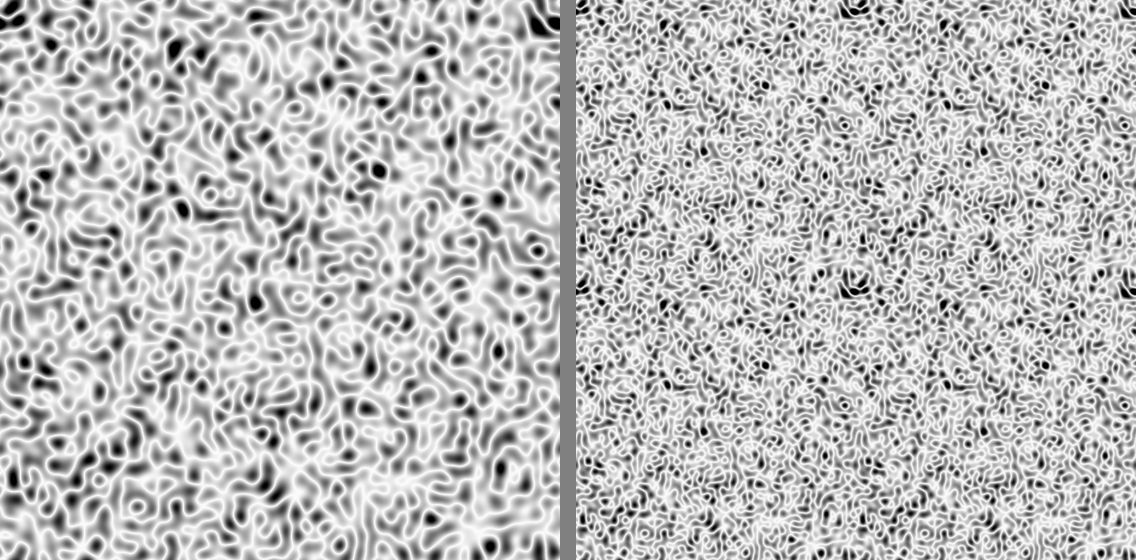
Left: one tile. Right: repeated 2 by 2.
This texture is drawn by a WebGL 1 fragment shader. Its source:

```glsl
precision highp float;
// Seamless ridged noise: soft dark blobs separated by a web of thin white creases.

uniform vec2 u_resolution;

#define WAVES 96          // number of plane waves summed
#define MIN_FREQ 10.0     // lowest wave frequency, cycles per canvas
#define MAX_FREQ 32.0     // highest wave frequency, cycles per canvas
#define CONTRAST 0.318    // darkening per standard deviation of the noise
#define CREASE 0.015      // rounding of the white creases
#define SEED 17.0
#define RIDGE_COLOR vec3(1.0)

const float PI = 3.14159265;

// Three random values in 0..1 from one number, without sine.
vec3 hash31(float x) {
  vec3 p = fract(vec3(x) * vec3(0.1031, 0.1030, 0.0973));
  p += dot(p, p.yzx + 33.33);
  return fract((p.xxy + p.yzz) * p.zyx);
}

// Band-limited Gaussian noise of unit variance.
// Whole-number wave vectors make it wrap on the unit square.
float waveNoise(vec2 p) {
  float sum = 0.0;
  for (int i = 0; i < WAVES; i++) {
    float index = float(i);
    vec3 rnd = hash31(index + SEED);
    float angle = PI * (index + rnd.x) / float(WAVES);
    float freq = mix(MIN_FREQ, MAX_FREQ, rnd.y);
    vec2 wave = floor(freq * vec2(cos(angle), sin(angle)) + 0.5);
    sum += cos(2.0 * PI * (dot(wave, p) + rnd.z));
  }
  return sum * sqrt(2.0 / float(WAVES));
}

void main() {
  vec2 uv = gl_FragCoord.xy / u_resolution;

  // Fold the noise at zero so that its sign changes become bright ridges.
  float height = CONTRAST * waveNoise(uv);
  float depth = sqrt(height * height + CREASE * CREASE);

  gl_FragColor = vec4(RIDGE_COLOR * clamp(1.0 - depth, 0.0, 1.0), 1.0);
}
```
